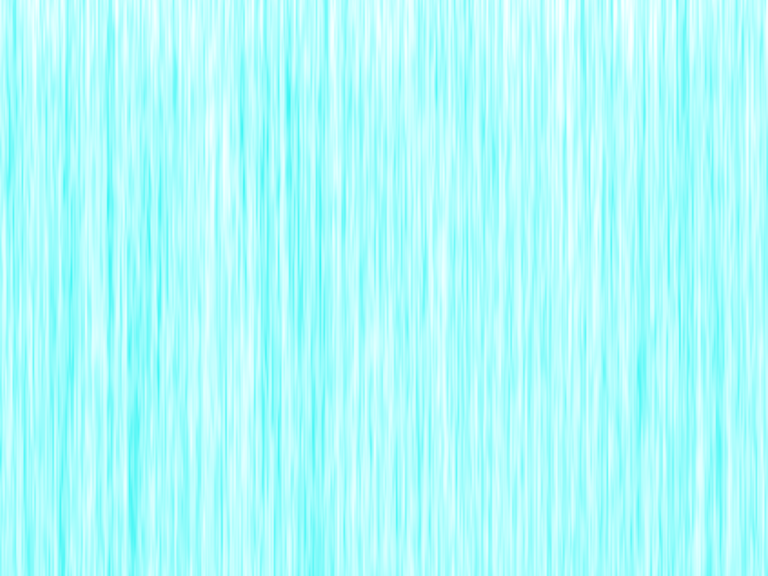
This texture is drawn by a WebGL 1 fragment shader. Its source:

```glsl
precision highp float;

uniform vec2 u_resolution;

float hash(vec2 p) {
  vec3 q = fract(vec3(p.xyx) * vec3(0.1031, 0.1030, 0.0973));
  q += dot(q, q.yzx + 33.33);
  return fract((q.x + q.y) * q.z);
}

// Smooth noise along one column, shifted so neighbouring streaks end at different heights
float columnNoise(float column, float y, float seed) {
  y += 17.0 * hash(vec2(column, seed + 7.0));
  float row = floor(y);
  float lower = hash(vec2(column + seed, row));
  float upper = hash(vec2(column + seed, row + 1.0));
  return mix(lower, upper, smoothstep(0.0, 1.0, y - row));
}

// Vertical streaks, centred on zero; scale gives streaks across and along
float streaks(vec2 p, vec2 scale, float seed) {
  p = p * scale + 3.7;
  float column = floor(p.x);
  float left = columnNoise(column, p.y, seed);
  float right = columnNoise(column + 1.0, p.y, seed);
  return mix(left, right, smoothstep(0.0, 1.0, p.x - column)) - 0.5;
}

void main() {
  vec2 p = gl_FragCoord.xy / u_resolution.y;

  // Hair-thin fibres over long strands and faint bands
  float fibres = 0.25 * streaks(p, vec2(317.0, 17.0), 11.0)
               + 0.29 * streaks(p, vec2(263.0, 4.0), 53.0)
               + 0.23 * streaks(p, vec2(139.0, 2.0), 97.0);
  float bands = 0.13 * streaks(p, vec2(58.0, 1.1), 151.0)
              + 0.07 * streaks(p, vec2(15.0, 0.9), 211.0);
  float tone = fibres + bands;

  // Soften the pale side and deepen the strongest strands
  float pale = max(tone, 0.0);
  float deep = max(-tone - 0.12, 0.0);
  tone -= 0.7 * pale * pale + 0.5 * deep;

  // Paler towards the top edge
  float fade = 0.05 * (p.y - 0.5) + 0.07 * smoothstep(0.82, 1.0, p.y);
  float red = clamp(0.675 + tone + fade, 0.0, 1.0);

  // White washes out into cyan as red falls
  float depth = (1.0 - red) * (1.0 - red);
  gl_FragColor = vec4(red, 1.0 - 0.07 * depth, 1.0 - 0.08 * depth, 1.0);
}
```
